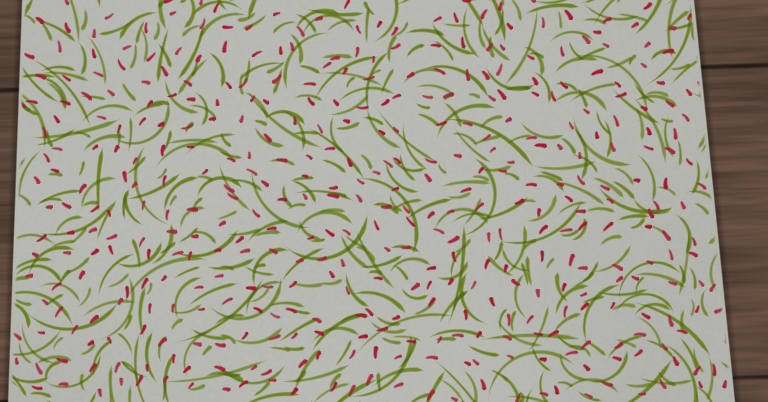
Give the GLSL for this pattern, as a WebGL 2 fragment shader.

```glsl
#version 300 es
precision highp float;
// A sheet of grey-white paper on dark wood, covered in curved green pen
// strokes and short red dashes. Each ink layer is a jittered grid of tapered
// arcs whose directions follow a smooth noise field.

uniform vec2 u_resolution;
out vec4 fragColor;

vec3 hash3(vec2 p) {
    vec3 h = fract(p.xyx * vec3(0.1031, 0.1030, 0.0973));
    h += dot(h, h.yxz + 33.33);
    return fract((h.xxy + h.yzz) * h.zyx);
}

float noise(vec2 p) {
    vec2 i = floor(p), f = fract(p);
    f = f * f * (3.0 - 2.0 * f);
    float low = mix(hash3(i).x, hash3(i + vec2(1, 0)).x, f.x);
    float high = mix(hash3(i + vec2(0, 1)).x, hash3(i + vec2(1, 1)).x, f.x);
    return mix(low, high, f.y);
}

// Direction in which neighbouring strokes tend to run
float flowAngle(vec2 p) {
    return 5.0 * (noise(p * 3.2 + 11.0) - 0.5) - 0.3;
}

// Ink of one layer: one tapered arc per cell, summed over the neighbours
float strokes(vec2 p, float cell, vec2 lengthRange, float width, float bend, float seed) {
    float soft = 0.75 / u_resolution.y + 0.0008;
    float ink = 0.0;
    for (int j = -1; j <= 1; j++)
    for (int i = -1; i <= 1; i++) {
        vec2 id = floor(p / cell) + vec2(i, j);
        vec3 a = hash3(id + seed), b = hash3(id + seed + 71.0);
        vec2 center = (id + 0.1 + 0.8 * a.xy) * cell;
        float angle = flowAngle(center) + (a.z - 0.5) * 1.7;
        float c = cos(angle), s = sin(angle);
        vec2 q = mat2(c, -s, s, c) * (p - center);
        if (b.z > 0.4) q.y = -q.y;

        // Arc through the cell point, with its centre of curvature above
        float halfLength = mix(lengthRange.x, lengthRange.y, b.x);
        float radius = halfLength / mix(0.12, bend, b.y);
        float along = atan(q.x, radius - q.y) * radius / halfLength;
        float across = abs(length(q - vec2(0.0, radius)) - radius);

        // Full in the body, thinner towards one end
        float t = clamp(along, -1.5, 1.5);
        float w = width * min(1.0, 2.2 * (1.0 - t * t)) * (1.0 + 0.35 * t);
        w *= 0.75 + 0.5 * fract(b.z * 7.0);
        ink += smoothstep(-soft, soft, w - across) * (0.8 + 0.25 * fract(a.z * 5.0));
    }
    return ink;
}

vec3 woodColor(vec2 p) {
    float y = p.y - 0.033 * p.x;
    float grain = 0.6 * noise(vec2(p.x * 5.0, y * 75.0)) + 0.4 * noise(vec2(p.x * 14.0, y * 190.0));
    float broad = noise(vec2(p.x * 3.0, y * 14.0) + 40.0);
    vec3 wood = vec3(0.36, 0.28, 0.23) * (0.7 + 0.4 * grain + 0.2 * broad);
    // Dark seams between planks
    float seam = abs(fract(y / 0.775 + 0.5) - 0.5) * 0.775;
    return wood * mix(0.45, 1.0, smoothstep(0.001, 0.009, seam));
}

vec3 paperColor(vec2 p) {
    float shade = 1.02 - 0.035 * length(p - vec2(0.8, 0.6));
    shade += 0.025 * (noise(p * 2.5) - 0.5) + 0.02 * (noise(p * 160.0) - 0.5);
    return vec3(0.72, 0.72, 0.697) * shade;
}

void main() {
    vec2 p = gl_FragCoord.xy / u_resolution.y;
    float right = u_resolution.x / u_resolution.y;

    // Distance inside the sheet, which widens towards the bottom
    float leftEdge = mix(0.02, 0.055, p.y);
    float rightEdge = right - mix(0.082, 0.184, p.y);
    float inside = min(p.x - leftEdge, rightEdge - p.x);
    float edge = 1.0 / u_resolution.y;
    float sheet = smoothstep(-edge, edge, inside);

    // Green strokes in three lengths; crossings grow darker
    float green = strokes(p, 0.15, vec2(0.06, 0.13), 0.0034, 1.15, 3.0)
                + strokes(p, 0.10, vec2(0.032, 0.072), 0.0034, 0.9, 137.0)
                + strokes(p, 0.09, vec2(0.015, 0.04), 0.0032, 0.6, 251.0);
    float red = strokes(p, 0.065, vec2(0.009, 0.017), 0.0036, 0.5, 389.0);
    float margin = smoothstep(0.004, 0.014, inside);

    vec3 color = paperColor(p);
    color = mix(color, vec3(0.42, 0.51, 0.15), min(green, 1.0) * margin);
    color *= 1.0 - 0.2 * clamp(green - 1.0, 0.0, 1.0) * margin;
    color = mix(color, vec3(0.63, 0.11, 0.20), min(red, 1.0) * margin);

    // Table with a soft contact shadow beside the sheet
    vec3 table = woodColor(p) * mix(0.7, 1.0, smoothstep(0.0, 0.02, -inside));
    fragColor = vec4(mix(table, color, sheet), 1.0);
}
```
